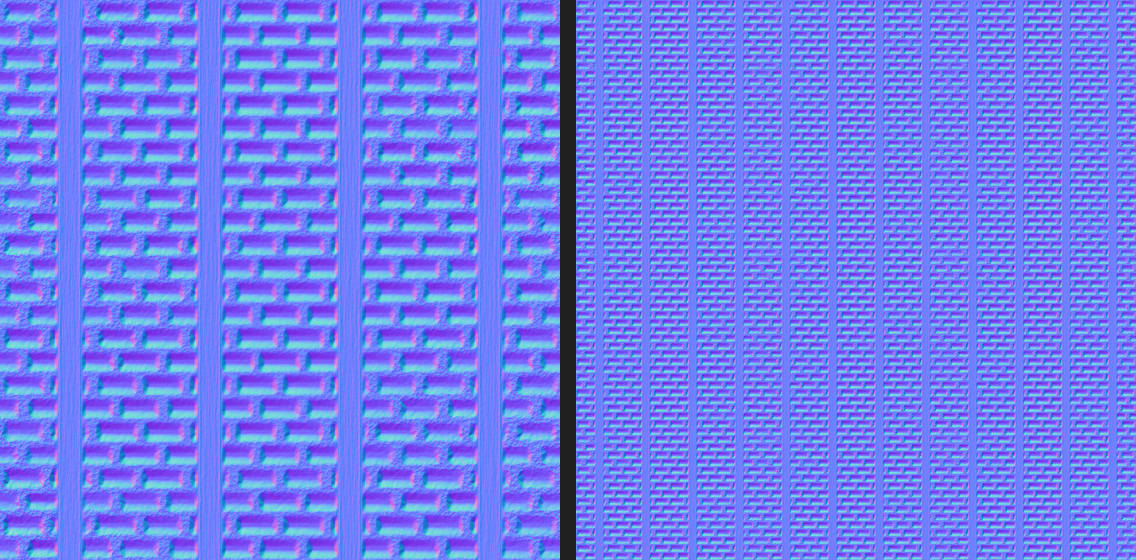
Left: one tile. Right: repeated 3 by 3.
Give the GLSL for this texture map, as a Shadertoy shader.

```glsl
// Tiling normal map of a brick wall divided by upright wooden posts.

const float ROWS = 24.0;                    // brick courses; one course is one unit
const float BRICK_LENGTH = 2.0;             // in units, so 12 bricks across
const float POST_SPACING = 6.0;             // in units, so 4 posts across
const float POST_HALF = 0.5;                // half width of a post
const float POST_BEVEL = 0.18;              // width of the wall's edge beside a post
const float POST_HEIGHT = 0.03;
const vec2 BRICK_HALF = vec2(0.94, 0.485);
const vec2 BRICK_BEVEL = vec2(0.30, 0.42);
const float BRICK_HEIGHT = 0.20;
const vec2 BRICK_TILT = vec2(0.09, 0.23);   // lean of each brick face
const float MORTAR_GRIT = 0.034;
const float BRICK_GRIT = 0.009;
const float WOOD_GRAIN = 0.022;
const vec2 FLAT_LEAN = vec2(-0.13, 0.0);    // lean of the whole surface
const float SAMPLE_STEP = 0.024;            // slope sampling distance in units
const float TAU = 6.2831853;

vec2 hash2(vec2 p) {
    vec3 q = fract(p.xyx * vec3(0.1031, 0.1030, 0.0973));
    q += dot(q, q.yzx + 33.33);
    return fract((q.xx + q.yz) * q.zy);
}

// Distance to the nearest scattered point, wrapping after "period" cells.
float cellular(vec2 p, vec2 period) {
    vec2 cell = floor(p);
    float nearest = 4.0;
    for (int y = -1; y <= 1; y++) {
        for (int x = -1; x <= 1; x++) {
            vec2 c = cell + vec2(x, y);
            vec2 d = c + hash2(mod(c, period)) - p;
            nearest = min(nearest, dot(d, d));
        }
    }
    return sqrt(nearest);
}

// Layered sines that repeat with the canvas.
vec2 wobble(vec2 p) {
    vec2 a = p * TAU / ROWS;
    return 0.5 * sin(a.yx * 31.0 + 2.0 * sin(a * 17.0))
         + 0.5 * sin(a * 43.0 + 3.0 * sin(a.yx * 29.0));
}

// Broad patches of wear, strongest near the side edges of the canvas.
float wearAt(vec2 p) {
    vec2 a = p * TAU / ROWS;
    float patches = 0.45 + 0.3 * cos(a.x) + 0.25 * sin(2.0 * a.y + 1.5 * sin(a.x));
    return clamp(patches, 0.0, 1.0);
}

// Returns the raised height in x and the brick coverage in y.
vec2 brick(vec2 p) {
    float row = floor(p.y);
    float x = p.x / BRICK_LENGTH + 0.5 * mod(row + 1.0, 2.0);
    vec2 id = mod(vec2(floor(x), row), vec2(ROWS / BRICK_LENGTH, ROWS));
    vec2 q = vec2((fract(x) - 0.5) * BRICK_LENGTH, fract(p.y) - 0.5);
    vec2 sizeRandom = hash2(id + 7.0);
    vec2 shiftRandom = hash2(id + 53.0) - 0.5;
    float wear = wearAt(p);

    vec2 halfSize = BRICK_HALF - sizeRandom * vec2(0.13, 0.05) * (0.3 + wear);
    vec2 edge = q - shiftRandom * vec2(0.08, 0.02) + wobble(p) * vec2(0.03, 0.015) * (0.4 + wear);
    vec2 e = max(1.0 - (halfSize - abs(edge)) / BRICK_BEVEL, 0.0);
    float rim = pow(dot(e * e, e) + 1e-6, 1.0 / 3.0);
    float cover = 1.0 - smoothstep(0.0, 1.0, rim);
    float strength = 1.08 - 0.55 * wear * hash2(id + 91.0).x;
    return vec2((BRICK_HEIGHT - dot(BRICK_TILT, q)) * strength * cover, cover);
}

float surfaceHeight(vec2 p) {
    // Wall: bricks in gritty mortar
    vec2 b = brick(p);
    float grit = cellular(p * 5.0, vec2(ROWS * 5.0))
               + 0.5 * cellular(p * 10.0, vec2(ROWS * 10.0));
    float roughness = mix(MORTAR_GRIT, BRICK_GRIT, smoothstep(0.0, 0.45, b.y));
    float wall = b.x - grit * roughness * (0.7 + 0.5 * wearAt(p));

    // Post: long vertical grain with a groove along each side
    vec2 bend = wobble(p * vec2(0.0, 1.0));
    float d = abs(mod(p.x, POST_SPACING) - 0.5 * POST_SPACING) - POST_HALF + 0.012 * bend.x;
    vec2 grainScale = vec2(9.0, 0.5);
    float grain = cellular((p + vec2(0.02 * bend.y, 0.0)) * grainScale, ROWS * grainScale);
    float groove = exp(-pow((d + 0.08) / 0.04, 2.0));
    float post = POST_HEIGHT - WOOD_GRAIN * grain - 0.02 * groove - 0.004 * grit;

    return mix(post, wall, smoothstep(0.0, POST_BEVEL, d));
}

void mainImage(out vec4 fragColor, in vec2 fragCoord) {
    vec2 p = fragCoord / iResolution.xy * ROWS;
    vec2 s = vec2(SAMPLE_STEP, 0.0);
    vec2 slope = vec2(surfaceHeight(p + s.xy) - surfaceHeight(p - s.xy),
                      surfaceHeight(p + s.yx) - surfaceHeight(p - s.yx)) / (2.0 * SAMPLE_STEP);

    // Red rises to the right, green rises downward
    vec3 normal = normalize(vec3(vec2(-slope.x, slope.y) + FLAT_LEAN, 1.0));
    fragColor = vec4(0.5 + 0.5 * normal, 1.0);
}
```
